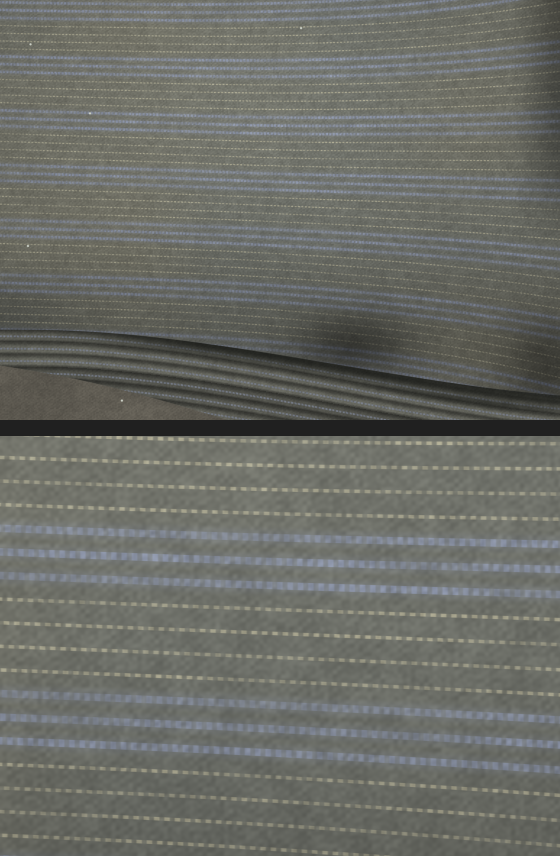
Top: the whole. Bottom: its middle third, enlarged.
This texture is drawn by a WebGL 1 fragment shader. Its source:

```glsl
precision highp float;
uniform vec2 u_resolution;

#define THREADS 7.0
#define REPEAT_HEIGHT 0.130
#define REPEAT_SPREAD 0.035
#define BLUE_HALF 0.0030
#define CREAM_HALF 0.0014
#define STITCHES 122.0
#define PLEATS 34.0
#define CLOTH vec3(0.425, 0.428, 0.392)
#define BLUE vec3(0.51, 0.54, 0.61)
#define CREAM vec3(0.61, 0.60, 0.52)
#define FLAP vec3(0.37, 0.355, 0.32)
#define SHADOW vec3(0.13, 0.135, 0.12)

float hash(vec2 p) {
  p = fract(p * vec2(0.1031, 0.1130));
  p += dot(p, p.yx + 33.33);
  return fract((p.x + p.y) * p.x * 17.0);
}

float noise(vec2 p) {
  vec2 i = floor(p);
  vec2 f = fract(p);
  f = f * f * (3.0 - 2.0 * f);
  float low = mix(hash(i), hash(i + vec2(1, 0)), f.x);
  float high = mix(hash(i + vec2(0, 1)), hash(i + vec2(1, 1)), f.x);
  return mix(low, high, f.y);
}

float band(float dist, float halfWidth, float px) {
  return 1.0 - smoothstep(halfWidth - px, halfWidth + px, dist);
}

float blob(vec2 p, vec2 center, vec2 size) {
  vec2 d = (p - center) / size;
  return exp(-dot(d, d));
}

// Broken yarn: short raised ticks along a thread
float stitch(float x, float row) {
  float tick = 0.5 + 0.5 * cos(6.2832 * (x * STITCHES + hash(vec2(row + 40.0, 3.0))));
  return smoothstep(0.1, 0.8, tick);
}

// Three blue threads, then four cream ones, spreading to the right
vec3 stripedCloth(vec3 color, vec2 p, vec2 q, float px) {
  float period = REPEAT_HEIGHT + REPEAT_SPREAD * p.x * p.x * p.x;
  float wave = 0.005 * (noise(q * 3.0) - 0.5);
  float rows = (p.y - 0.411 - 0.042 * p.x + wave) / period * THREADS;
  float row = floor(rows + 0.5);
  float dist = abs(rows - row) * period / THREADS;
  float isBlue = step(mod(row + 1.0, THREADS), 2.5);
  float tick = stitch(q.x, row);
  float wear = 0.65 + 0.5 * noise(vec2(q.x * 14.0, row * 5.0));
  float blue = band(dist, BLUE_HALF, px) * (0.42 + 0.5 * tick);
  float cream = band(dist, CREAM_HALF, px) * (0.25 + 0.75 * tick);
  color = mix(color, BLUE, 0.22 * isBlue * band(dist, 0.006, 0.004));
  return mix(color, mix(CREAM, BLUE, isBlue), mix(cream, blue, isBlue) * wear);
}

// Narrow folds stacked below the main sheet
vec3 pleatedCloth(vec2 p, vec2 q, float depth, float px) {
  float rows = (depth + 0.008 * noise(vec2(q.x * 4.0, 2.0)) - 0.02 * p.x) * PLEATS;
  float row = floor(rows);
  float across = fract(rows);
  float ridge = smoothstep(0.0, 0.45, across) * (1.0 - smoothstep(0.75, 1.0, across));
  vec3 color = CLOTH * mix(0.52, 0.86, ridge) * (0.85 + 0.25 * hash(vec2(row + 9.0, 5.0)));
  float thread = band(abs(across - 0.55) / PLEATS, 0.0022, px);
  color = mix(color, BLUE * 0.92, thread * (0.25 + 0.5 * stitch(q.x, row)));

  // Deep gap under the sheet and a second crease to the right
  float gap = exp(-pow(depth / 0.025, 2.0)) * smoothstep(0.05, 0.4, p.x);
  float crease = blob(vec2(p.x, depth), vec2(0.85, 0.035), vec2(0.2, 0.012));
  color = mix(color, SHADOW, max(gap * 0.9, crease * 0.6));

  // Plain flap in the lower left corner
  float flap = smoothstep(-px, px, depth - 0.085 - 0.22 * p.x);
  return mix(color, FLAP * (0.92 + 0.18 * noise(q * 9.0)), flap);
}

void main() {
  vec2 p = gl_FragCoord.xy / u_resolution;
  p.y = 1.0 - p.y;
  vec2 q = vec2(p.x * u_resolution.x / u_resolution.y, p.y);
  float px = 0.75 / u_resolution.y;

  // Main sheet with slow brown and green drifts
  float drift = noise(q * 3.5 + 7.0) - 0.5;
  vec3 sheet = CLOTH + drift * vec3(0.035, 0.02, -0.005);
  sheet = stripedCloth(sheet, p, q, px);

  // Light pool and soft shadows
  float light = 0.93 + 0.16 * blob(p, vec2(0.48, 0.24), vec2(0.42, 0.4));
  light -= 0.13 * smoothstep(0.5, 0.85, p.y);
  light -= 0.35 * smoothstep(0.90, 1.02, p.x) * (1.0 - smoothstep(0.3, 0.65, p.y));
  light -= 0.32 * blob(p, vec2(0.63, 0.82), vec2(0.1, 0.075));
  light -= 0.28 * blob(p, vec2(0.98, 0.87), vec2(0.08, 0.12));
  light -= 0.12 * blob(p, vec2(0.0, 0.74), vec2(0.12, 0.07));
  sheet *= light;

  // Lower edge of the sheet over the folds
  float depth = p.y - 0.785 - 0.165 * smoothstep(0.05, 1.15, p.x);
  vec3 color = mix(sheet, pleatedCloth(p, q, depth, px), smoothstep(-px, px, depth));

  // Twill and yarn grain
  float twill = sin(6.2832 * 130.0 * (q.x * 0.7 + q.y));
  color *= 1.0 + 0.018 * twill + 0.13 * (noise(q * 290.0) - 0.5) + 0.08 * (noise(q * 70.0) - 0.5);

  // Sparse lint specks
  vec2 cell = floor(q * 6.0);
  vec2 spot = 0.2 + 0.6 * vec2(hash(cell + 11.0), hash(cell + 23.0));
  float speck = band(length(fract(q * 6.0) - spot) / 6.0, 0.0025, px);
  color = mix(color, vec3(0.8, 0.82, 0.78), speck * step(0.9, hash(cell + 51.0)));

  gl_FragColor = vec4(color, 1.0);
}
```
